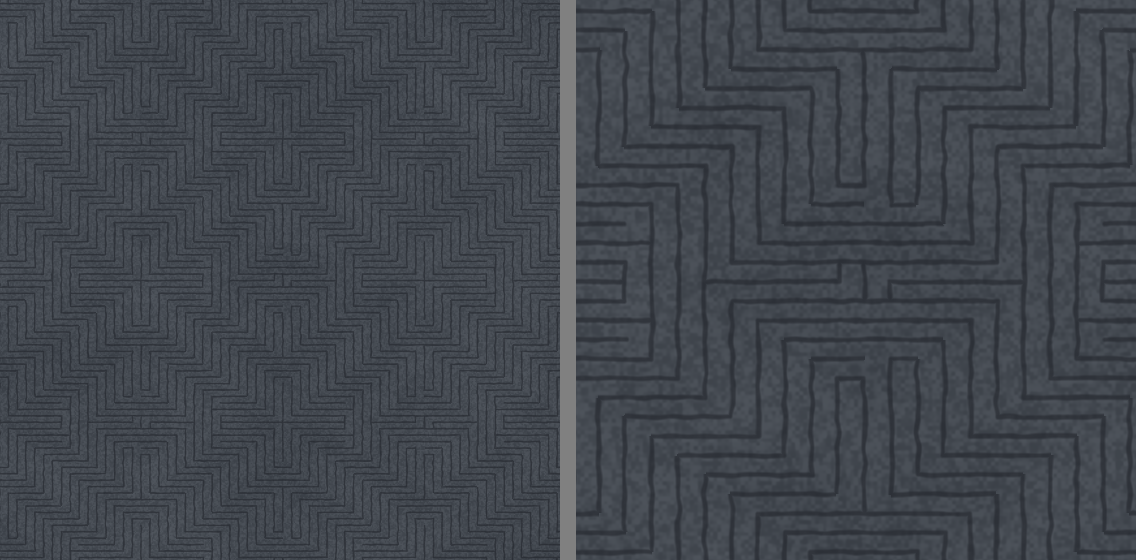
Left, the full canvas; right, a detail of the centre.
Write a WebGL 1 fragment shader that draws this pattern.

```glsl
precision highp float;
// Slate wall covering with an engraved maze of nested, mirrored stair lines.
uniform vec2 u_resolution;

const vec2 TILE_COUNT = vec2(32.0, 44.0);  // line pitches in one full repeat
const float TILE_SIZE = 0.506;             // repeat as a share of the canvas
const vec2 PITCH = TILE_SIZE / TILE_COUNT;
const vec2 CENTER = vec2(0.505, 0.499);
const float STAIR_START = 6.0;             // first riser, in steps from a center
const float STAIR_PERIOD = 10.0;           // six rows down, four columns across

float hash(vec2 p) {
  vec3 q = fract(vec3(p.xyx) * 0.1031);
  q += dot(q, q.yzx + 33.33);
  return fract((q.x + q.y) * q.z);
}

float noise(vec2 p) {
  vec2 i = floor(p);
  vec2 f = fract(p);
  f = f * f * (3.0 - 2.0 * f);
  float low = mix(hash(i), hash(i + vec2(1.0, 0.0)), f.x);
  float high = mix(hash(i + vec2(0.0, 1.0)), hash(i + 1.0), f.x);
  return mix(low, high, f.y);
}

// Folds the canvas into half a quadrant: position in xy, side signs in zw.
vec4 foldCell(vec2 uv) {
  vec2 halfTile = 0.5 * TILE_COUNT;
  vec2 p = mod((uv - CENTER) / PITCH + halfTile, TILE_COUNT) - halfTile;
  vec2 side = sign(p);
  p = abs(p);
  if (p.y > 0.5 * halfTile.y) p = halfTile - p;
  return vec4(p, side);
}

float stairPhase(float steps) {
  return mod(steps - STAIR_START, STAIR_PERIOD);
}

// Distance to an axis-aligned segment, in canvas units.
float segment(vec2 p, vec2 a, vec2 b) {
  vec2 outside = max(abs(p - 0.5 * (a + b)) - 0.5 * (b - a), 0.0);
  return length(outside * PITCH);
}

// Risers, trimmed where the axis strips take over.
float riserDistance(vec2 p, float side) {
  float column = floor(p.x + 0.5);
  float top = column < 8.5 ? STAIR_START - column : (column < 12.5 ? 3.0 : 0.0);
  if (column < 0.5) top = 5.0;
  if (side > 0.0 && abs(column - 1.0) < 0.5) top = 4.0;
  float beyond = abs(stairPhase(column + p.y) - 3.0) - 3.0;
  beyond = max(beyond, top - p.y);
  if (column < 1.5 && p.y < 8.0) beyond = top - p.y;
  return length(vec2(p.x - column, max(beyond, 0.0)) * PITCH);
}

// Treads joining the risers, opened beside the innermost arch.
float treadDistance(vec2 p, float side) {
  float row = floor(p.y + 0.5);
  float beyond = abs(stairPhase(p.x + row) - 8.0) - 2.0;
  if (side > 0.0 && abs(row - 4.5) < 1.0) beyond = max(beyond, 1.0 - p.x);
  return length(vec2(max(beyond, 0.0), p.y - row) * PITCH);
}

// Long closed strips along the mirror axis.
float stripDistance(vec2 p, vec2 side) {
  float d = segment(p, vec2(0.0), vec2(0.0, 1.0));
  d = min(d, segment(p, vec2(9.0, 0.0), vec2(9.0, 1.0)));
  if (side.x * side.y < 0.0) d = min(d, segment(p, vec2(1.0, 0.0), vec2(1.0)));
  for (int i = 0; i < 3; i++) {
    float row = float(i);
    float start = i == 0 ? 1.0 : 0.0;
    float restart = i == 2 ? 8.0 : 9.0;
    d = min(d, segment(p, vec2(start, row), vec2(STAIR_START - row, row)));
    d = min(d, segment(p, vec2(restart, row), vec2(16.0 - row, row)));
  }
  return d;
}

float groove(vec2 uv, float halfWidth, float blur) {
  vec4 cell = foldCell(uv);
  float d = min(riserDistance(cell.xy, cell.z), treadDistance(cell.xy, cell.z));
  d = min(d, stripDistance(cell.xy, cell.zw));
  return 1.0 - smoothstep(halfWidth - blur, halfWidth + blur, d);
}

void main() {
  vec2 uv = gl_FragCoord.xy / u_resolution;
  float blur = max(0.0009, 0.7 / u_resolution.y);

  // Unsteady engraved lines, looser in the risers.
  vec2 wobble = vec2(noise(uv * 110.0), noise(uv * 110.0 + 47.0)) - 0.5;
  vec2 lineUv = uv + wobble * vec2(0.0022, 0.0011);
  float halfWidth = 0.0014 + 0.0005 * (noise(uv * 160.0 + 9.0) - 0.5);
  float line = groove(lineUv, halfWidth, blur);
  float rim = groove(lineUv + vec2(-0.001, 0.0026), 0.0011, blur) * (1.0 - line);

  // Woven grain, broad mottling and brighter riser bands.
  float grain = noise(uv * 430.0) * 0.6 + noise(uv * 230.0 + 71.0) * 0.4;
  float mottle = noise(uv * 6.0 + 3.0) + 0.6 * noise(uv * 19.0 + 31.0) - 0.8;
  vec2 cell = foldCell(uv).xy;
  float band = cos(6.2832 * (cell.x + cell.y - 9.0) / STAIR_PERIOD);
  vec3 slateDark = vec3(0.240, 0.261, 0.290);
  vec3 slateLight = vec3(0.294, 0.316, 0.346);
  vec3 ink = vec3(0.180, 0.195, 0.222);

  vec3 color = mix(slateDark, slateLight, smoothstep(0.15, 0.85, grain));
  color += 0.026 * mottle + 0.007 * band + 0.010 * rim;
  color = mix(color, ink + 0.03 * (grain - 0.5) + 0.012 * mottle, 0.92 * line);
  gl_FragColor = vec4(color, 1.0);
}
```
